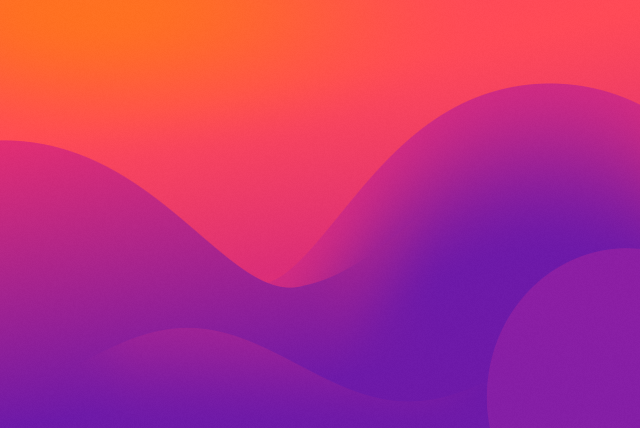
This background is drawn by a Shadertoy shader. Its source:

```glsl
#define ORANGE  vec3(1.00, 0.44, 0.13)
#define CORAL   vec3(1.00, 0.29, 0.34)
#define ROSE    vec3(0.86, 0.18, 0.47)
#define MAGENTA vec3(0.83, 0.17, 0.50)
#define PLUM    vec3(0.64, 0.14, 0.58)
#define PURPLE  vec3(0.52, 0.12, 0.65)
#define VIOLET  vec3(0.43, 0.10, 0.66)
#define GRAIN_SIZE 0.002
#define GRAIN_AMOUNT 0.014

float hash(vec2 p) {
    vec3 q = fract(p.xyx * 0.1031);
    q += dot(q, q.yzx + 33.33);
    return fract((q.x + q.y) * q.z);
}

// Height of a cosine hill, measured downward; a low spread widens the crest
float hill(float x, vec2 peak, float width, float drop, float spread) {
    float t = abs(x - peak.x) / width;
    float bend = min(t, 1.05);
    t *= mix(spread, 1.0, bend * bend);
    return peak.y + drop * (0.5 - 0.5 * cos(3.14159 * t));
}

// Antialiased coverage of the region where depth is positive
float cover(float depth) {
    return smoothstep(-0.6, 0.6, depth / max(fwidth(depth), 1e-5));
}

vec3 sky(vec2 p) {
    float fall = clamp((p.y + 0.2 * p.x - 0.32) / 0.44, 0.0, 1.0);
    vec3 col = mix(CORAL, ROSE, pow(fall, 1.15));
    float glow = length((p - vec2(0.20, 0.0)) / vec2(0.98, 0.39));
    return mix(ORANGE, col, smoothstep(0.08, 1.0, glow));
}

void mainImage(out vec4 fragColor, in vec2 fragCoord) {
    // Canvas spans 1.5 by 1, with y pointing down
    vec2 p = fragCoord / iResolution.xy;
    p = vec2(1.5 * p.x, 1.0 - p.y);
    vec3 col = sky(p);

    // Tall hill on the right
    float depth = p.y - hill(max(p.x, 0.605), vec2(1.289, 0.195), 0.684, 0.469, 0.65);
    vec3 shade = mix(MAGENTA, VIOLET, smoothstep(-0.06, 0.41, depth));
    col = mix(col, shade, cover(depth));

    // Broad hill on the left, dissolving into the tall one
    depth = p.y - hill(p.x, vec2(0.01, 0.328), 0.670, 0.344, 0.74);
    float fall = clamp((p.y + 0.15 * p.x - 0.34) / 0.66, 0.0, 1.0);
    shade = mix(vec3(0.88, 0.18, 0.45), VIOLET, fall);
    float fade = 1.0 - smoothstep(0.72, 1.04, p.x);
    col = mix(col, shade, cover(depth) * fade);

    // Low front hill, faded at both ends
    depth = p.y - hill(p.x, vec2(0.44, 0.766), 0.518, 0.172, 1.0);
    shade = mix(PLUM, VIOLET, smoothstep(-0.06, 0.25, p.y - 0.766));
    fade = smoothstep(0.14, 0.34, p.x) * (1.0 - smoothstep(0.95, 1.17, p.x));
    col = mix(col, shade, cover(depth) * fade);

    // Rounded disc in the corner
    float disc = 1.0 - length((p - vec2(1.469, 0.928)) / vec2(0.328, 0.348));
    shade = mix(PURPLE + vec3(0.03, 0.0, -0.01), PURPLE, smoothstep(0.58, 1.0, p.y));
    col = mix(col, shade, cover(disc));

    // Fine grain
    col += GRAIN_AMOUNT * (hash(floor(p / GRAIN_SIZE)) - 0.5);
    fragColor = vec4(clamp(col, 0.0, 1.0), 1.0);
}
```
